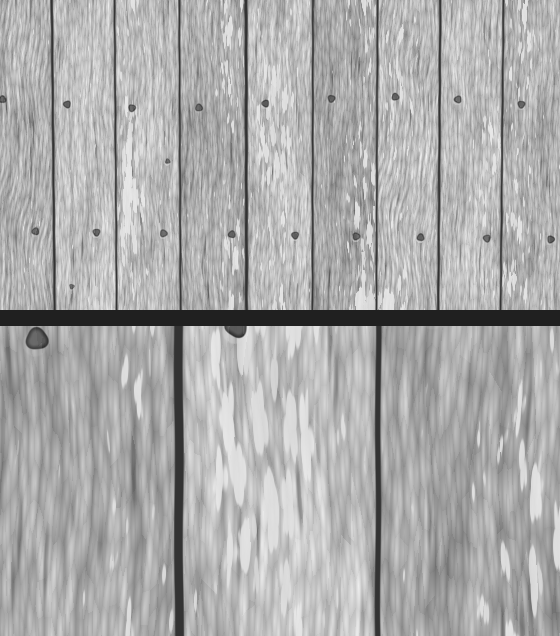
Top: the whole. Bottom: its middle third, enlarged.
A Shadertoy shader for this texture:

```glsl
// Nine weathered grey boards, upright, with dark seams, two rows of nails
// and flaking pale paint. Grain, cracks and flakes come from stretched
// cellular noise; layered sines bend the grain and vary the boards.

vec2 hash2(vec2 p) {
    return fract(sin(vec2(dot(p, vec2(127.1, 311.7)), dot(p, vec2(269.5, 183.3)))) * 43758.5);
}

// Cellular noise: x = distance to the nearest point, y = random value of its cell
vec2 cells(vec2 p) {
    vec2 base = floor(p), best = vec2(9.0, 0.0);
    for (int j = -1; j <= 1; j++)
        for (int i = -1; i <= 1; i++) {
            vec2 cell = base + vec2(i, j);
            float d = length(cell + hash2(cell) - p);
            if (d < best.x) best = vec2(d, hash2(cell + 53.0).x);
        }
    return best;
}

// Position of the seam to the right of board i
float seam(float i) {
    return 0.0945 + 0.1151 * i + 0.0039 * sin(1.1 * (i - 3.0));
}

// Per board: tone, amount of paint left, where across the board it remains
const vec3 BOARDS[9] = vec3[9](
    vec3(0.68, 0.12, 0.70), vec3(0.745, 0.10, 0.60), vec3(0.735, 0.60, 0.20),
    vec3(0.67, 0.42, 0.80), vec3(0.74, 0.65, 0.45), vec3(0.645, 0.50, 0.85),
    vec3(0.725, 0.38, 0.35), vec3(0.735, 0.35, 0.80), vec3(0.69, 0.42, 0.25));

void mainImage(out vec4 fragColor, in vec2 fragCoord) {
    vec2 uv = fragCoord / iResolution.xy;
    float y = uv.y * 0.5547, aa = 1.0 / iResolution.x;

    // Boards taper slightly towards the bottom
    float x = 0.5 + (uv.x - 0.5) / (1.0 + 0.0065 * (2.0 * uv.y - 1.0));
    float i = floor((x - 0.0945) / 0.1151) + 1.0;
    if (x < seam(i - 1.0)) i -= 1.0;
    else if (x > seam(i)) i += 1.0;
    i = clamp(i, 0.0, 8.0);
    float left = seam(i - 1.0), width = seam(i) - left;
    float f = (x - left) / width;
    vec3 board = BOARDS[int(i)];
    float figured = step(mod(i, 6.0), 0.5);

    // Bent grain coordinate
    float g = x + 0.002 * sin(y * 17.0 + i * 1.9) + 0.001 * sin(y * 43.0 + f * 5.0 + i)
            - figured * (0.05 * y + 0.003 * sin(y * 23.0 + f * 3.0));
    vec2 seed = vec2(i * 17.0, i * 31.0);
    vec2 streak = cells(vec2(g * 150.0, y * 9.0) + seed);
    vec2 fiber = cells(vec2(g * 310.0, y * 45.0) + seed);
    vec2 crack = cells(vec2(g * 190.0, y * 13.0) + seed + 71.0);

    float shade = board.x + 0.18 * (0.45 - streak.x) + 0.07 * (streak.y - 0.5)
                + 0.17 * (0.45 - fiber.x) + 0.06 * (fiber.y - 0.5);
    shade += 0.02 * sin(y * 13.0 + i * 2.7 + 2.0 * sin(f * 4.0 + i));
    shade += (0.015 + 0.03 * figured)
           * sin(g * 760.0 + 3.0 * sin(y * 14.0 + i * 2.0) + 2.0 * sin(y * 37.0 + f * 6.0));
    shade -= 0.17 * smoothstep(0.4, 0.1, crack.x) * smoothstep(0.8, 0.95, crack.y);

    // Flaking paint, ragged along the fibers
    vec2 flake = cells(vec2(g * 95.0, y * 17.0) + seed + 29.0);
    float spread = (f - board.z) / 0.27;
    float cover = board.y * exp(-spread * spread) * (0.65 + 0.35 * sin(y * 14.0 + i * 2.4));
    cover += 0.08 * board.y;
    cover += 0.7 * smoothstep(0.05, 0.0, y) * smoothstep(0.06, 0.02, abs(x - 0.66));
    float edge = cover * (0.35 + 0.9 * flake.y);
    float paint = smoothstep(edge + 0.04, edge - 0.08, flake.x + 0.35 * (fiber.x - 0.3));
    shade = mix(shade, 0.87 + 0.08 * (flake.y - 0.3), 0.85 * paint);

    // Two nails per board, and a small knot on the second and third boards
    for (int k = 0; k < 3; k++) {
        vec2 at = vec2(min(0.2 + 0.03 * i, 0.29), 0.371 - 0.0104 * sin(0.9 * i - 0.6));
        if (k == 1) at = vec2(0.73 + 0.05 * sin(1.4 * i + 3.7), 0.1407 - 0.0018 * i);
        if (k == 2) at = vec2(0.53 * i - 0.25, 0.224 * i - 0.182);
        float radius = k == 2 ? 0.0042 : 0.0066;
        vec2 q = vec2((f - at.x) * width, y - at.y);
        float d = length(q) + 0.0006 * sin(3.0 * atan(q.y, q.x) + i * 2.0 + float(k));
        float stain = hash2(vec2(i, k)).x;
        shade -= 0.2 * stain * exp(-q.x * q.x / 0.00001 - abs(q.y) / 0.02);
        // Chipped pale lip below the head
        float lip = length(q + vec2(0.001, 0.003)) - radius;
        shade = mix(shade, 0.86, 0.65 * stain * smoothstep(0.0015, 0.0, lip));
        float head = 0.38 + 0.1 * (fiber.y - 0.5) - 0.18 * smoothstep(0.5, 1.0, d / radius);
        shade = mix(shade, head, 0.95 * smoothstep(aa, -aa, d - radius));
    }

    // Seams: soft shadow, then the dark gap
    float nearest = x - left < seam(i) - x ? i - 1.0 : i;
    float gap = abs(x - seam(nearest) + 0.0003 * sin(y * 60.0 + nearest * 2.0));
    float halfGap = 0.0017 + 0.0003 * sin(nearest * 2.1 + 1.5) + 0.0006 * step(abs(nearest - 3.0), 0.5);
    shade -= 0.12 * exp(-max(gap - halfGap, 0.0) / 0.0015);
    shade = mix(shade, 0.2, smoothstep(aa, -aa, gap - halfGap));

    fragColor = vec4(vec3(clamp(shade, 0.0, 1.0)), 1.0);
}
```
